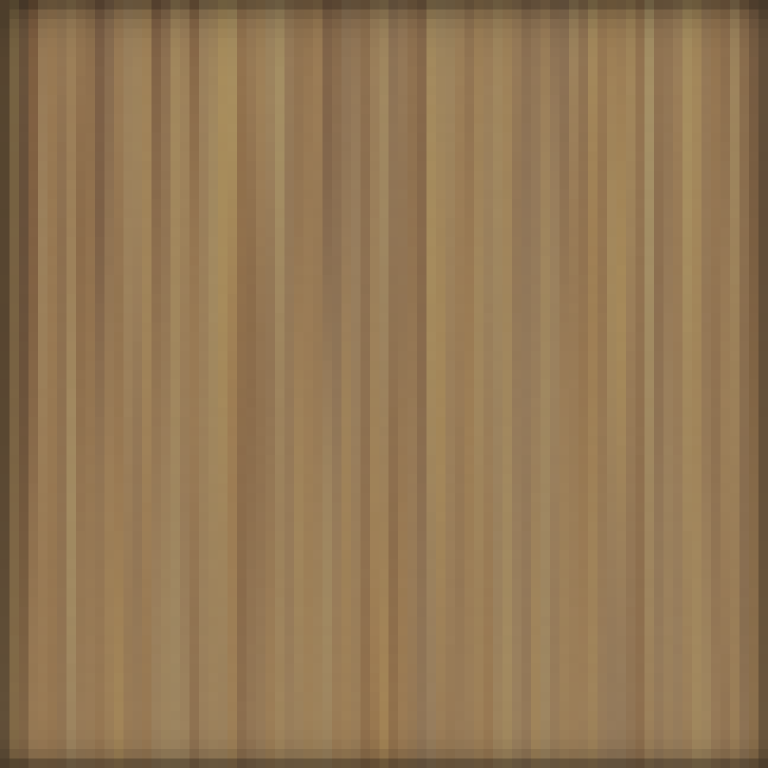
Reproduce this texture procedurally as a WebGL 2 fragment shader.

```glsl
#version 300 es
precision highp float;
// Blocky vertical wood grain: soft brown streaks inside a dark worn frame.

#define CELLS 81.0          // grain cells across the canvas
#define STREAK_RATE 2.0     // tone changes along one column
#define GROUP_WIDTH 2.4     // columns that share a tone
#define TONE_CONTRAST 1.05
#define HUE_CONTRAST 0.9
#define STREAK_SHARE 0.11   // share of columns with a dark upper streak
#define GRAIN 0.006
#define FRAME_DEPTH 0.34
#define BASE vec3(0.606, 0.489, 0.342)

uniform vec2 u_resolution;
out vec4 fragColor;

// Integer hash of a lattice point, 0 to 1
float hash(vec2 p, uint seed) {
    uvec2 q = uvec2(ivec2(floor(p)));
    uint h = q.x * 1597u + q.y * 51749u + seed * 7919u;
    h = h * 747796u + 28913u;
    h = (h ^ (h >> 15)) * 739397u;
    h = (h ^ (h >> 13)) * 277803u;
    h ^= h >> 16;
    return float(h & 65535u) / 65535.0;
}

// Value noise, -1 to 1
float noise(vec2 p, uint seed) {
    vec2 i = floor(p), f = fract(p);
    f = f * f * (3.0 - 2.0 * f);
    float low = mix(hash(i, seed), hash(i + vec2(1, 0), seed), f.x);
    float high = mix(hash(i + vec2(0, 1), seed), hash(i + vec2(1, 1), seed), f.x);
    return mix(low, high, f.y) * 2.0 - 1.0;
}

// Colour of the streaks in one cell
vec3 grainColor(vec2 cell, float height) {
    float column = cell.x;
    float phase = hash(vec2(column, 0), 1u) * 5.0;
    float own = hash(vec2(column, 3), 2u) * 2.0 - 1.0;
    float along = noise(vec2(column, height * STREAK_RATE + phase), 3u);
    float group = noise(vec2(column / GROUP_WIDTH, height * 1.3), 4u);
    float tone = 0.5 * own + 0.5 * along + 0.55 * group;
    tone *= TONE_CONTRAST * mix(0.7, 1.2, height);

    // Rare dark streaks that fade on the way down
    float chosen = step(hash(vec2(floor(column * 0.5), 7), 5u), STREAK_SHARE);
    float reach = 0.6 * hash(vec2(floor(column * 0.5), 9), 6u);
    tone -= chosen * 0.9 * smoothstep(reach - 0.2, reach + 0.5, height);
    tone = clamp(tone, -1.6, 1.0);

    // Orange to grey hue drift, independent of tone
    float hue = 0.6 * noise(vec2(column, height * 1.7 + phase), 8u)
              + 0.6 * noise(vec2(column / 4.0, height * 1.5), 9u);
    vec3 toneStep = tone > 0.0 ? vec3(0.046, 0.068, 0.036)
                               : vec3(0.070, 0.070, 0.044);
    vec3 color = BASE + tone * toneStep;
    color += hue * HUE_CONTRAST * vec3(0.013, -0.004, -0.026);
    return color + GRAIN * (hash(cell, 10u) - 0.5);
}

// Darkening by whole cells toward the four edges
float frameShade(vec2 cell, float height) {
    float last = CELLS - 1.0;
    float top = 1.0 - FRAME_DEPTH * exp(-0.6 * cell.y);
    float bottom = 1.0 - FRAME_DEPTH * exp(-1.0 * (last - cell.y));
    float side = min(cell.x, last - cell.x);
    float sides = 1.0 - FRAME_DEPTH * 0.9 * exp(-1.0 * side);
    float leftBand = 1.0 - step(cell.x, 2.5) * mix(0.08, 0.2, height);
    return max(top * bottom * sides * leftBand, 0.5);
}

vec3 shade(vec2 uv) {
    vec2 cell = floor(vec2(uv.x, 1.0 - uv.y) * CELLS);
    cell = clamp(cell, 0.0, CELLS - 1.0);
    float height = 1.0 - (cell.y + 0.5) / CELLS;
    return grainColor(cell, height) * frameShade(cell, height);
}

void main() {
    // Four samples per pixel smooth the cell edges
    vec3 sum = vec3(0.0);
    for (int i = 0; i < 4; i++) {
        vec2 offset = vec2(float(i & 1), float(i >> 1)) * 0.5 - 0.25;
        sum += shade((gl_FragCoord.xy + offset) / u_resolution);
    }
    fragColor = vec4(sum * 0.25, 1.0);
}
```
